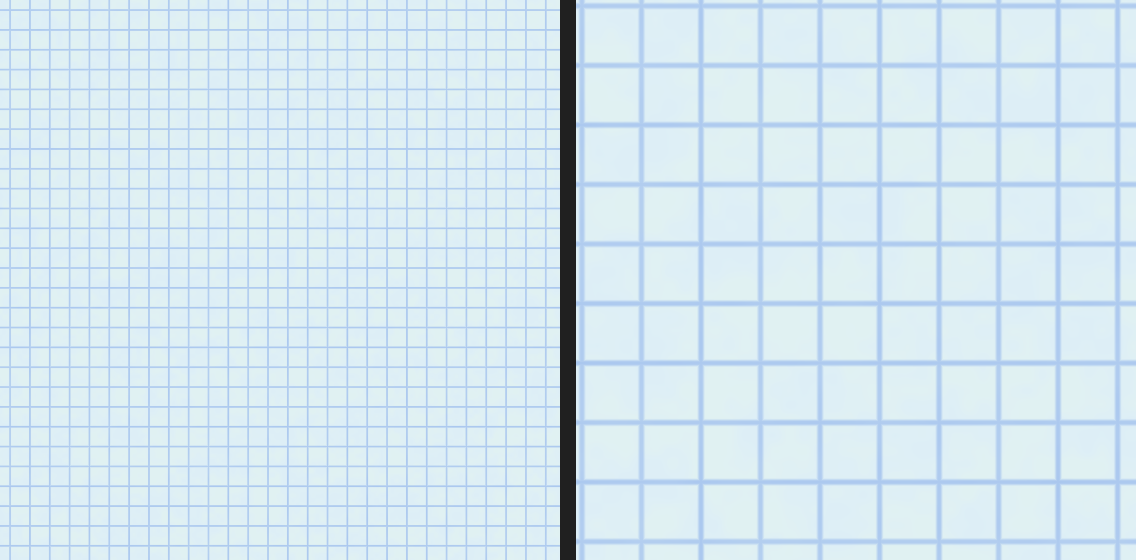
Left: the whole. Right: its middle third, enlarged.
This pattern is drawn by a WebGL 1 fragment shader. Its source:

```glsl
precision highp float;
// Pale blue graph paper with a fine square grid of soft blue lines.

uniform vec2 u_resolution;

const float PITCH = 0.03543;
const vec2 GRID_ORIGIN = vec2(0.0180, 0.0254);
const float LINE_WIDTH = 0.0031;
const float INK_BLEED = 0.0011;

const vec3 PAPER_COOL = vec3(0.868, 0.935, 0.966);
const vec3 PAPER_WARM = vec3(0.880, 0.945, 0.950);
const vec3 INK = vec3(0.665, 0.780, 0.935);

float hash(vec2 p) {
    return fract(sin(dot(p, vec2(127.1, 311.7))) * 43758.5453);
}

float valueNoise(vec2 p) {
    vec2 cell = floor(p);
    vec2 f = fract(p);
    f = f * f * (3.0 - 2.0 * f);
    float low = mix(hash(cell), hash(cell + vec2(1.0, 0.0)), f.x);
    float high = mix(hash(cell + vec2(0.0, 1.0)), hash(cell + vec2(1.0, 1.0)), f.x);
    return mix(low, high, f.y);
}

// Ink coverage of evenly spaced lines along one axis.
float ruledLines(float coord, float pitch, float width, float blur) {
    float distanceToLine = abs(fract(coord / pitch + 0.5) - 0.5) * pitch;
    return 1.0 - smoothstep(0.5 * width - blur, 0.5 * width + blur, distanceToLine);
}

// Small change of ink strength from one line to the next.
float lineStrength(float coord, float pitch, float seed) {
    return mix(0.88, 1.0, hash(vec2(floor(coord / pitch + 0.5), seed)));
}

vec3 paperColor(vec2 uv, float pitch) {
    float mottle = 0.6 * valueNoise(uv / pitch * 1.3) + 0.4 * valueNoise(uv / pitch * 4.0);
    return mix(PAPER_COOL, PAPER_WARM, smoothstep(0.25, 0.75, mottle));
}

void main() {
    float side = min(u_resolution.x, u_resolution.y);
    vec2 uv = gl_FragCoord.xy / side;
    vec2 grid = uv - GRID_ORIGIN;
    float blur = max(INK_BLEED, 0.6 / side);

    // Ruling in both directions, with slight fading along each line.
    float vertical = ruledLines(grid.x, PITCH, LINE_WIDTH, blur)
        * lineStrength(grid.x, PITCH, 3.0);
    float horizontal = ruledLines(grid.y, PITCH, LINE_WIDTH, blur)
        * lineStrength(grid.y, PITCH, 8.0);
    float fade = mix(0.90, 1.0, valueNoise(uv / PITCH * 2.0 + 17.0));
    float ink = max(vertical, horizontal) * fade;

    vec3 color = mix(paperColor(uv, PITCH), INK, ink);
    gl_FragColor = vec4(color, 1.0);
}
```
